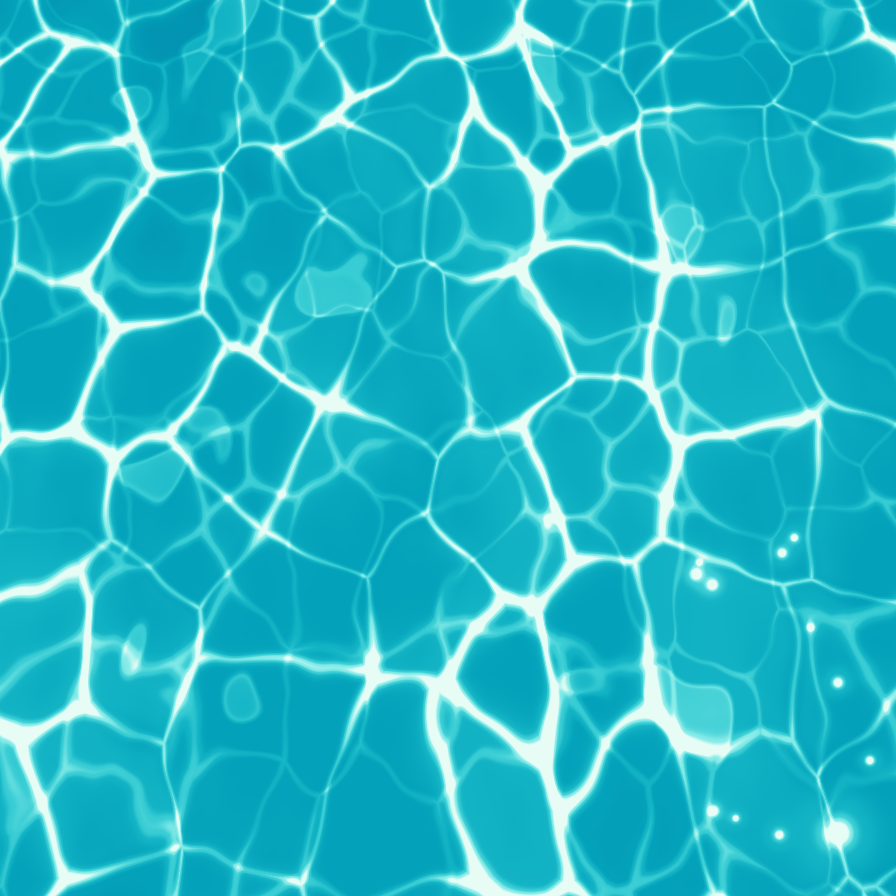
Write a three.js fragment shader that draws this texture.

```glsl
varying vec2 vUv;

const vec3 DEEP = vec3(0.0, 0.52, 0.66);
const vec3 WATER = vec3(0.015, 0.635, 0.73);
const vec3 LIT = vec3(0.07, 0.70, 0.77);
const vec3 PALE = vec3(0.22, 0.80, 0.83);
const vec3 GLOW = vec3(0.52, 0.92, 0.91);
const vec3 WHITE = vec3(0.90, 0.99, 0.96);

vec2 hash2(vec2 p) {
  p = vec2(dot(p, vec2(127.1, 311.7)), dot(p, vec2(269.5, 183.3)));
  return fract(sin(p) * 43758.55);
}

// Layered sines, roughly -1 to 1
float waves(vec2 p) {
  float sum = 0.0;
  float amp = 0.5;
  for (int i = 0; i < 4; i++) {
    sum += amp * sin(p.x + 1.3 * sin(p.y));
    p = mat2(1.2, 1.3, -1.3, 1.2) * p + 2.1;
    amp *= 0.6;
  }
  return sum;
}

vec2 warp(vec2 p, float amount, float seed) {
  return p + amount * vec2(waves(p * 1.5 + seed), waves(p.yx * 1.5 + seed + 17.0));
}

// Cellular noise: nearest edge, second nearest edge, random value of the cell
vec3 cellEdges(vec2 p) {
  vec2 base = floor(p);
  vec2 f = p - base;
  vec2 nearCell = vec2(0.0);
  vec2 nearest = vec2(9.0);
  for (int j = -1; j <= 1; j++) {
    for (int i = -1; i <= 1; i++) {
      vec2 cell = vec2(float(i), float(j));
      vec2 r = cell + 0.08 + 0.84 * hash2(base + cell) - f;
      if (dot(r, r) < dot(nearest, nearest)) {
        nearest = r;
        nearCell = cell;
      }
    }
  }
  vec2 edge = vec2(9.0);
  for (int j = -2; j <= 2; j++) {
    for (int i = -2; i <= 2; i++) {
      vec2 cell = nearCell + vec2(float(i), float(j));
      vec2 r = cell + 0.08 + 0.84 * hash2(base + cell) - f;
      vec2 gap = r - nearest;
      if (dot(gap, gap) > 0.0001) {
        float d = dot(0.5 * (r + nearest), normalize(gap));
        edge.y = min(edge.y, max(edge.x, d));
        edge.x = min(edge.x, d);
      }
    }
  }
  return vec3(edge, hash2(base + nearCell + 41.0).x);
}

// Net of light: bright threads that swell at the knots, with a soft halo
float caustics(vec2 p, float width, float seed) {
  vec3 e = cellEdges(p);
  float strength = smoothstep(-0.65, 0.6, waves(p * 1.4 + seed));
  float knot = exp(-e.y * e.y * 90.0);
  float w = width * (0.65 + 0.6 * strength + 1.1 * knot * strength);
  float core = exp(-e.x * e.x / (w * w)) * (0.32 + 0.4 * strength + 0.18 * knot);
  float halo = 0.17 * strength * exp(-e.x / (3.5 * width));
  float facet = 0.13 * (e.z - 0.5) * smoothstep(0.0, 0.12, e.x);
  return core + halo + facet;
}

// Folded sheets of light with a brighter rim
float sheets(vec2 p, float level) {
  float n = waves(p);
  float rim = exp(-pow((n - level) / 0.05, 2.0));
  return 0.25 * smoothstep(level - 0.04, level + 0.04, n) + 0.12 * rim;
}

float glint(vec2 p, vec2 center, float radius) {
  vec2 d = (p - center) / radius;
  float r2 = dot(d, d);
  return exp(-r2) + 0.25 * exp(-r2 * 0.12);
}

// Sun sparkles strewn over the lower right
float sparkles(vec2 uv) {
  float sum = glint(uv, vec2(0.935, 0.07), 0.015);
  for (int i = 0; i < 11; i++) {
    vec2 h = hash2(vec2(float(i), 7.0));
    vec2 center = vec2(0.72 + 0.26 * h.x, 0.04 + 0.38 * h.y);
    sum += glint(uv, center, 0.003 + 0.003 * fract(h.x * 13.0));
  }
  return sum;
}

vec3 waterRamp(float t) {
  vec3 c = mix(DEEP, WATER, smoothstep(0.0, 0.22, t));
  c = mix(c, LIT, smoothstep(0.22, 0.40, t));
  c = mix(c, PALE, smoothstep(0.40, 0.60, t));
  c = mix(c, GLOW, smoothstep(0.60, 0.82, t));
  return mix(c, WHITE, smoothstep(0.82, 1.05, t));
}

void main() {
  // Cells shrink toward the far, upper side
  vec2 p = vec2((vUv.x - 0.5) * (6.6 + 2.2 * vUv.y), vUv.y * (4.6 + 1.8 * vUv.y));

  float light = 0.24 + 0.07 * waves(p * 0.9 + 5.0) + 0.04 * waves(p * vec2(3.0, 1.6));
  light += 0.05 * (1.0 - smoothstep(0.1, 0.6, distance(vUv, vec2(0.52, 0.45))));
  light -= 0.10 * smoothstep(0.45, 0.0, vUv.x) * smoothstep(0.1, 1.0, vUv.y);
  light -= 0.06 * smoothstep(0.8, 1.0, vUv.x);

  light += caustics(warp(p + 3.0, 0.17, 0.0), 0.034, 2.0);
  light += 0.42 * caustics(warp(p * 1.35 + 20.0, 0.26, 4.0), 0.045, 9.0);
  light += sheets(p * 1.7 + 11.0, 0.74);
  light += sparkles(vUv);

  gl_FragColor = vec4(waterRamp(light), 1.0);
}
```
